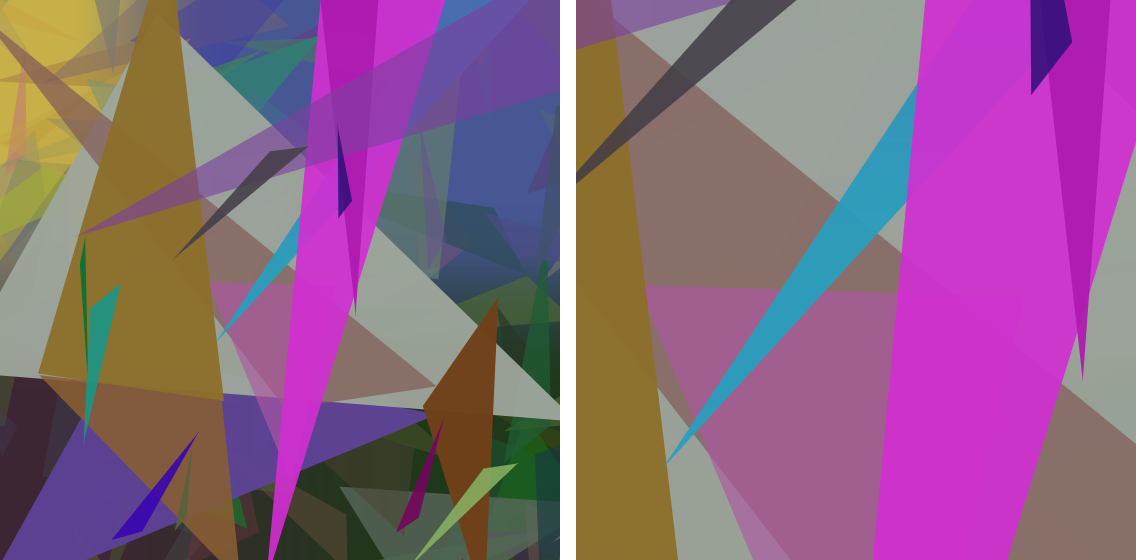
Left: the whole. Right: its middle third, enlarged.
Reproduce this background procedurally as a Shadertoy shader.

```glsl
// Overlapping translucent shards: a hashed loop of small triangles over a
// regional tint, then a few dominant large shards, then hashed thin slivers.
// Every triangle is an antialiased intersection of three half planes.

float hash(float n) {
    return fract(sin(n * 12.9898) * 43758.5453);
}

vec2 hash2(float n) {
    return vec2(hash(n), hash(n + 17.3));
}

vec3 hash3(float n) {
    return vec3(hash(n), hash(n + 5.7), hash(n + 11.9));
}

// Signed distance to the line a-b, positive on its right-hand side
float edge(vec2 p, vec2 a, vec2 b) {
    vec2 d = normalize(b - a);
    return dot(p - a, vec2(d.y, -d.x));
}

// Blends one triangle over the colour; paint.a is its opacity
void shard(inout vec3 col, vec2 p, vec2 a, vec2 b, vec2 c, vec4 paint) {
    float winding = sign(edge(a, b, c)) * -1.0;
    float d = max(max(edge(p, a, b) * winding, edge(p, b, c) * winding),
                  edge(p, c, a) * winding);
    float coverage = clamp(0.5 - d * iResolution.y, 0.0, 1.0);
    col = mix(col, paint.rgb, coverage * paint.a);
}

// Pointed triangle around a centre, turned by an angle
void pointedShard(inout vec3 col, vec2 p, vec2 centre, float angle,
                  float len, float width, vec4 paint) {
    vec2 along = vec2(cos(angle), sin(angle));
    vec2 across = vec2(-along.y, along.x);
    shard(col, p, centre + along * len,
          centre - along * len * 0.7 + across * width,
          centre - along * len * 0.4 - across * width * 0.7, paint);
}

// Yellow upper left, blue upper right, dark plum and green below
vec3 regionTint(vec2 p) {
    vec3 top = mix(vec3(0.78, 0.69, 0.28), vec3(0.28, 0.34, 0.58),
                   smoothstep(0.12, 0.4, p.x));
    vec3 bottom = mix(vec3(0.24, 0.15, 0.20), vec3(0.12, 0.22, 0.10),
                      smoothstep(0.1, 0.8, p.x));
    return mix(bottom, top, smoothstep(0.3, 0.65, p.y));
}

void mainImage(out vec4 fragColor, in vec2 fragCoord) {
    vec2 p = fragCoord / iResolution.y;
    vec3 col = regionTint(p);

    // Scattered background shards
    for (int i = 0; i < 90; i++) {
        float id = float(i) * 3.17 + 1.0;
        vec2 centre = hash2(id) * 1.2 - 0.1;
        float len = mix(0.08, 0.3, hash(id + 31.0));
        vec3 tint = mix(regionTint(centre), hash3(id + 43.0) * 0.8, 0.4);
        pointedShard(col, p, centre, hash(id + 61.0) * 6.2832, len,
                     len * mix(0.15, 0.6, hash(id + 71.0)),
                     vec4(tint, mix(0.35, 0.85, hash(id + 83.0))));
    }

    // Violet base and the broad grey plane above it
    shard(col, p, vec2(-0.04, -0.08), vec2(0.21, 0.37), vec2(0.78, 0.26),
          vec4(0.37, 0.26, 0.60, 0.93));
    shard(col, p, vec2(0.28, 0.977), vec2(1.03, 0.247), vec2(-0.08, 0.336),
          vec4(0.62, 0.65, 0.61, 0.95));

    // Rose-brown veil and mauve panel
    shard(col, p, vec2(-0.03, 0.97), vec2(0.78, 0.31), vec2(0.51, 0.27),
          vec4(0.51, 0.36, 0.34, 0.72));
    shard(col, p, vec2(0.37, 0.497), vec2(0.60, 0.49), vec2(0.52, 0.14),
          vec4(0.68, 0.34, 0.64, 0.65));

    // Golden spire with its ochre foot
    shard(col, p, vec2(0.07, 0.33), vec2(0.395, 0.295), vec2(0.43, -0.04),
          vec4(0.53, 0.37, 0.20, 0.88));
    shard(col, p, vec2(0.30, 1.12), vec2(0.068, 0.333), vec2(0.40, 0.284),
          vec4(0.55, 0.43, 0.16, 0.94));

    // Blue-cyan ray, magenta blades and the violet beam across them
    shard(col, p, vec2(0.385, 0.388), vec2(0.83, 1.06), vec2(1.00, 1.06),
          vec4(mix(vec3(0.16, 0.62, 0.74), vec3(0.28, 0.43, 0.70),
                   smoothstep(0.5, 0.85, p.y)), 0.95));
    shard(col, p, vec2(0.58, 1.08), vec2(0.82, 1.08), vec2(0.475, -0.04),
          vec4(0.82, 0.18, 0.82, 0.91));
    shard(col, p, vec2(0.57, 1.02), vec2(0.68, 1.06), vec2(0.635, 0.44),
          vec4(0.68, 0.10, 0.68, 0.92));
    shard(col, p, vec2(0.137, 0.578), vec2(1.04, 1.09), vec2(1.04, 0.85),
          vec4(0.48, 0.25, 0.62, 0.62));

    // Rust wedge at the lower right
    shard(col, p, vec2(0.89, 0.47), vec2(0.755, 0.275), vec2(0.865, -0.08),
          vec4(0.44, 0.25, 0.10, 0.97));

    // Thin foreground slivers
    for (int i = 0; i < 8; i++) {
        float id = float(i) * 7.31 + 400.0;
        float len = mix(0.08, 0.2, hash(id + 3.0));
        float angle = 1.2 + (hash(id + 9.0) - 0.5) * 1.2 + 3.1416 * float(i % 2);
        pointedShard(col, p, hash2(id), angle, len,
                     len * mix(0.04, 0.22, hash(id + 13.0)),
                     vec4(hash3(id + 23.0) * 0.75, 0.88));
    }

    fragColor = vec4(col, 1.0);
}
```
